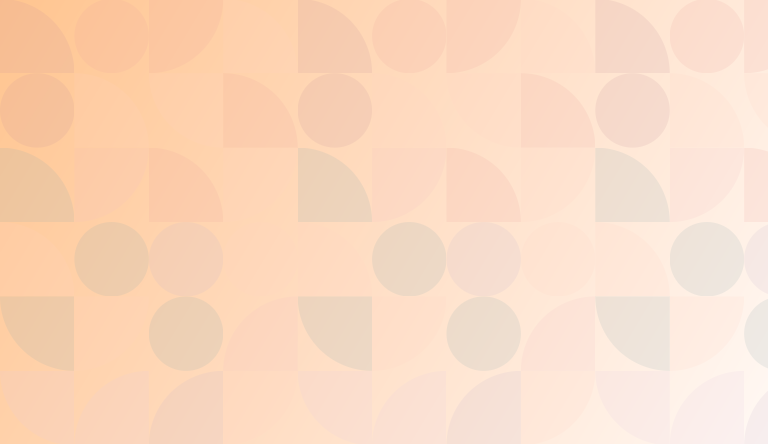
This background is drawn by a Shadertoy shader. Its source:

```glsl
// A warm diagonal gradient overlaid with a translucent geometric tiling.
// A motif of 4 x 6 square cells repeats sideways; each cell holds a disc or
// a quarter disc, given by a signed distance and tinted from a small palette.

const float CELL = 0.1676;        // cell side, in canvas heights
const float TOP_SHIFT = 0.0027;   // part of the first row cut off at the top
const float SLANT = 0.6;          // weight of the vertical in the gradient
const float TINT_ALPHA = 0.15;

const vec3 APRICOT = vec3(1.0, 0.770, 0.560);
const vec3 PEACH   = vec3(0.998, 0.868, 0.765);
const vec3 IVORY   = vec3(1.0, 0.975, 0.960);

// Shape codes
const int DISC = 0, BL = 1, BR = 2, TL = 3, TR = 4;  // quarters by centre corner

// Tint codes
const int SLATE = 0, ROSE = 1, CORAL = 2, BLUSH = 3, LILAC = 4, MAUVE = 5, FAINT = 6;
const vec3 TINTS[7] = vec3[7](
    vec3(0.55, 0.66, 0.68),
    vec3(0.78, 0.56, 0.60),
    vec3(0.93, 0.63, 0.61),
    vec3(0.95, 0.74, 0.76),
    vec3(0.90, 0.79, 0.88),
    vec3(0.78, 0.70, 0.80),
    vec3(1.00, 0.82, 0.76));

const int COLS = 4, ROWS = 6;

// The motif, row by row from the top
const int SHAPES[24] = int[24](
    BL,   DISC, TL,   BL,
    DISC, BL,   TR,   BL,
    BL,   TL,   BL,   TL,
    BL,   DISC, DISC, DISC,
    TR,   TL,   DISC, BR,
    TR,   BR,   BR,   TL);

const int TONES[24] = int[24](
    ROSE,  CORAL, CORAL, FAINT,
    ROSE,  FAINT, FAINT, CORAL,
    SLATE, BLUSH, CORAL, FAINT,
    FAINT, SLATE, MAUVE, FAINT,
    SLATE, FAINT, SLATE, BLUSH,
    LILAC, LILAC, MAUVE, FAINT);

// Distance to a cell's shape; p spans 0..1 with y pointing down
float shapeDistance(vec2 p, int shape) {
    if (shape == DISC) return length(p - 0.5) - 0.5;
    vec2 corner = vec2(shape == BR || shape == TR, shape == BL || shape == BR);
    vec2 toSide = abs(p - 0.5) - 0.5;
    return max(length(p - corner) - 1.0, max(toSide.x, toSide.y));
}

// Three-stop slanted gradient; uv spans 0..1 with y pointing down
vec3 background(vec2 uv, float aspect) {
    float t = (uv.x * aspect + uv.y * SLANT) / (aspect + SLANT);
    vec3 warm = mix(APRICOT, PEACH, clamp(t * 2.0, 0.0, 1.0));
    return mix(warm, IVORY, clamp(t * 2.0 - 1.0, 0.0, 1.0));
}

void mainImage(out vec4 fragColor, in vec2 fragCoord) {
    vec2 uv = fragCoord / iResolution.xy;
    uv.y = 1.0 - uv.y;
    float aspect = iResolution.x / iResolution.y;
    vec3 color = background(uv, aspect);

    // Find the cell and its entry in the motif
    vec2 grid = (uv * vec2(aspect, 1.0) + vec2(0.0, TOP_SHIFT)) / CELL;
    ivec2 cell = ivec2(floor(grid));
    int entry = (cell.y % ROWS) * COLS + cell.x % COLS;

    // Tint the inside of the shape, with an edge one pixel wide
    float pixel = 1.0 / (iResolution.y * CELL);
    float d = shapeDistance(fract(grid), SHAPES[entry]);
    float coverage = clamp(0.5 - d / pixel, 0.0, 1.0);
    color = mix(color, TINTS[TONES[entry]], TINT_ALPHA * coverage);

    fragColor = vec4(color, 1.0);
}
```
